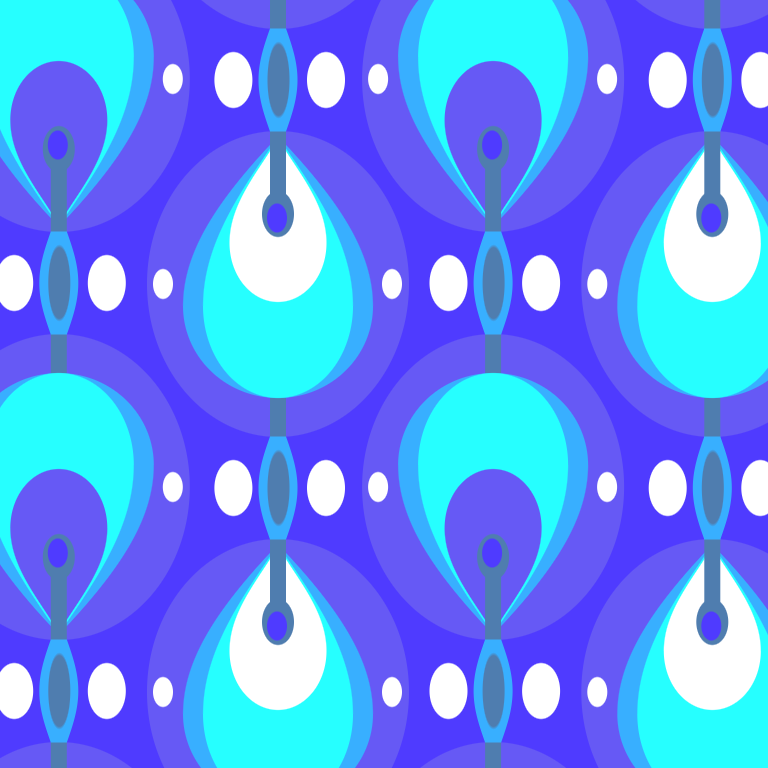
Reproduce this pattern procedurally as a WebGL 1 fragment shader.

```glsl
precision highp float;
// Staggered columns of teardrop pendants on pale ovals, linked by stems and beads.
// One motif is built from ellipses and sine-profile drops, then repeated with mod;
// the second column hangs upside down with a white core.

uniform vec2 u_resolution;

const vec3 VIOLET = vec3(0.31, 0.23, 1.0);
const vec3 LILAC = vec3(0.40, 0.35, 0.96);
const vec3 AZURE = vec3(0.22, 0.685, 1.0);
const vec3 CYAN = vec3(0.15, 1.0, 1.0);
const vec3 STEEL = vec3(0.31, 0.49, 0.685);
const vec3 WHITE = vec3(1.0);

// The canvas measures 768 units; all lengths below use them.
const float CANVAS = 768.0;

void paint(inout vec3 base, vec3 color, float dist) {
  float pixel = CANVAS / min(u_resolution.x, u_resolution.y);
  base = mix(base, color, clamp(0.5 - dist / pixel, 0.0, 1.0));
}

float ellipse(vec2 p, vec2 radii) {
  return (length(p / radii) - 1.0) * min(radii.x, radii.y);
}

float box(vec2 p, vec2 halfSize) {
  vec2 d = abs(p) - halfSize;
  return max(d.x, d.y);
}

// Drop with its tip at y = -147: sine flank up to "waist", half ellipse above.
float drop(vec2 p, float halfWidth, float waist, float top, float sharpness) {
  if (p.y > waist) {
    return ellipse(p - vec2(0.0, waist), vec2(halfWidth, top - waist));
  }
  float t = clamp((p.y + 147.0) / (waist + 147.0), 0.0001, 1.0);
  float flank = halfWidth * pow(sin(1.5708 * t), sharpness);
  return 0.8 * (abs(p.x) - flank);
}

// Lens-shaped bead with blunt ends as wide as the stem.
float bead(vec2 p) {
  float t = min(abs(p.y) / 51.5, 1.0);
  float side = abs(p.x) - mix(8.0, 19.5, cos(1.5708 * t));
  return max(side, abs(p.y) - 51.5);
}

void pendant(inout vec3 color, vec2 p, vec3 core) {
  // Oval ground and hanging stem
  paint(color, LILAC, ellipse(p, vec2(131.0, 153.0)));
  paint(color, STEEL, box(p - vec2(0.0, 128.0), vec2(8.0, 26.0)));

  // Nested drops
  paint(color, AZURE, drop(p, 95.0, 22.0, 114.0, 0.95));
  paint(color, CYAN, drop(p, 75.0, 22.0, 114.0, 1.0));
  paint(color, core, drop(p, 48.5, -41.0, 18.0, 1.15));

  // Inner stem ending in an eyelet
  paint(color, STEEL, box(p + vec2(0.0, 120.0), vec2(8.0, 34.0)));
  paint(color, STEEL, ellipse(p + vec2(0.0, 70.0), vec2(16.0, 23.0)));
  paint(color, VIOLET, ellipse(p + vec2(1.0, 66.0), vec2(10.0, 14.5)));

  // Bead between pendants
  vec2 q = vec2(p.x, abs(p.y) - 204.0);
  paint(color, AZURE, bead(q));
  paint(color, STEEL, ellipse(q - vec2(0.5, 0.0), vec2(11.0, 37.0)));

  // Small dots beside the drop, large dots beside the bead
  vec2 small = vec2(abs(p.x + 0.5) - 114.5, p.y);
  vec2 large = vec2(abs(p.x - 1.7) - 46.3, q.y);
  paint(color, WHITE, ellipse(small, vec2(10.0, 15.0)));
  paint(color, WHITE, ellipse(large, vec2(19.0, 28.0)));
}

// Coordinates relative to the nearest repeat of a motif centre
vec2 repeatAround(vec2 p, vec2 center) {
  vec2 period = vec2(434.3, 408.0);
  return mod(p - center + 0.5 * period, period) - 0.5 * period;
}

void main() {
  vec2 p = gl_FragCoord.xy / u_resolution * CANVAS;
  vec3 color = VIOLET;

  pendant(color, repeatAround(p, vec2(58.8, 281.0)), LILAC);
  pendant(color, repeatAround(p, vec2(278.0, 484.0)) * vec2(1.0, -1.0), WHITE);

  gl_FragColor = vec4(color, 1.0);
}
```
